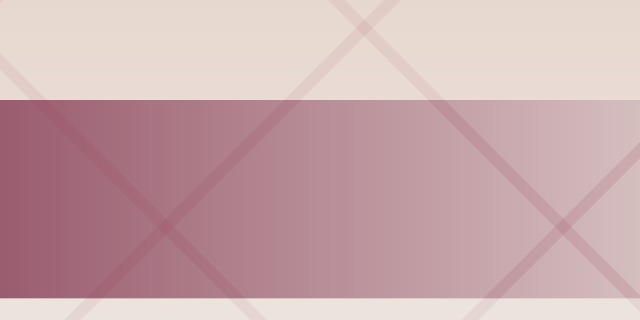
Write a WebGL 2 fragment shader that draws this background.

```glsl
#version 300 es
precision highp float;
// Rose gradient band across warm cream, crossed by a wide diagonal lattice.

uniform vec2 u_resolution;
out vec4 fragColor;

const vec3 CREAM_TOP = vec3(0.907, 0.847, 0.812);
const vec3 CREAM_BOTTOM = vec3(0.928, 0.892, 0.872);
const vec3 ROSE_DARK = vec3(0.603, 0.362, 0.435);
const vec3 ROSE_PALE = vec3(0.836, 0.745, 0.747);
const vec3 STRIPE = vec3(0.600, 0.260, 0.345);

const vec2 BAND_RANGE = vec2(0.0677, 0.6875);
const float STRIPE_SPACING = 1.2422;
const float STRIPE_HALF_WIDTH = 0.0185;

// Coverage of the span between two heights, with softened edges.
float span(float y, vec2 range, float pixel) {
    return clamp((y - range.x) / pixel + 0.5, 0.0, 1.0)
         * clamp((range.y - y) / pixel + 0.5, 0.0, 1.0);
}

// Repeating 45 degree stripes; coord is x + y or x - y.
float stripes(float coord, float offset, float pixel) {
    float cell = fract((coord - offset) / STRIPE_SPACING + 0.5) - 0.5;
    float dist = abs(cell) * STRIPE_SPACING * inversesqrt(2.0);
    return clamp((STRIPE_HALF_WIDTH - dist) / pixel + 0.5, 0.0, 1.0);
}

void main() {
    // Positions in units of the canvas height.
    vec2 p = gl_FragCoord.xy / u_resolution.y;
    float pixel = 1.0 / u_resolution.y;
    float across = gl_FragCoord.x / u_resolution.x;

    // Cream backdrop and rose band.
    vec3 color = mix(CREAM_BOTTOM, CREAM_TOP, p.y);
    float band = span(p.y, BAND_RANGE, pixel);
    color = mix(color, mix(ROSE_DARK, ROSE_PALE, across), band);

    // Two translucent stripe families, a little denser over the band.
    float opacity = mix(0.085, 0.15, band);
    color = mix(color, STRIPE, opacity * stripes(p.x - p.y, 0.2266, pixel));
    color = mix(color, STRIPE, opacity * stripes(p.x + p.y, 2.0508, pixel));

    fragColor = vec4(color, 1.0);
}
```
